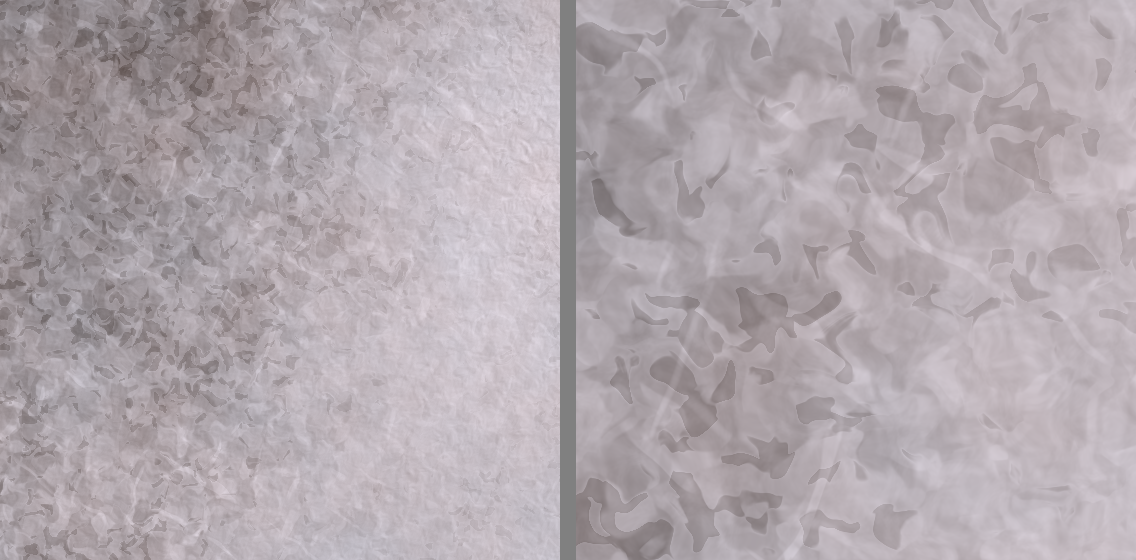
Left, the full canvas; right, a detail of the centre.
Write a three.js fragment shader that draws this texture.

```glsl
varying vec2 vUv;

const vec3 SHADOW_GREY = vec3(0.44, 0.40, 0.40);
const vec3 PALE_LILAC = vec3(0.79, 0.76, 0.79);
const vec3 COOL_SHIFT = vec3(-0.014, 0.004, 0.012);

float hash(vec2 p) {
  return fract(sin(dot(p, vec2(127.1, 311.7))) * 43758.5453);
}

float valueNoise(vec2 p) {
  vec2 cell = floor(p);
  vec2 f = fract(p);
  f = f * f * (3.0 - 2.0 * f);
  float low = mix(hash(cell), hash(cell + vec2(1.0, 0.0)), f.x);
  float high = mix(hash(cell + vec2(0.0, 1.0)), hash(cell + vec2(1.0, 1.0)), f.x);
  return mix(low, high, f.y);
}

float fbm(vec2 p, float gain) {
  float sum = 0.0;
  float total = 0.0;
  float weight = 1.0;
  for (int i = 0; i < 4; i++) {
    sum += weight * valueNoise(p);
    total += weight;
    p = mat2(0.8, 0.6, -0.6, 0.8) * p * 2.03 + 17.3;
    weight *= gain;
  }
  return sum / total;
}

vec2 ragged(vec2 p, float frequency, float amount) {
  vec2 q = p * frequency;
  return p + amount * (vec2(valueNoise(q), valueNoise(q + 41.7)) - 0.5);
}

// Random tone per jittered cell, blended softly across cell borders
float flakeTone(vec2 p, float sharpness) {
  vec2 cell = floor(p);
  float sum = 0.0;
  float total = 0.0;
  for (int y = -1; y <= 1; y++) {
    for (int x = -1; x <= 1; x++) {
      vec2 id = cell + vec2(float(x), float(y));
      vec2 seed = id + 0.15 + 0.7 * vec2(hash(id + 3.1), hash(id + 8.7));
      vec2 d = p - seed;
      float weight = exp(-sharpness * dot(d, d));
      sum += weight * hash(id + 21.4);
      total += weight;
    }
  }
  return sum / total;
}

// Broad light falling from the right, darkest at the upper left
float lighting(vec2 p) {
  float left = mix(0.69, 0.34, smoothstep(0.0, 1.05, p.y));
  float right = mix(0.95, 1.06, smoothstep(0.0, 0.6, p.y));
  right -= 0.12 * smoothstep(0.8, 1.0, p.y);
  float across = smoothstep(0.1, 0.95, p.x - 0.08 * (p.y - 0.5));
  return mix(left, right, across);
}

float grainHeight(vec2 p) {
  return fbm(ragged(p, 60.0, 0.012) * 75.0, 0.55);
}

// Sparse pale slivers running along the given axis
float slivers(vec2 p, vec2 axis, float seed) {
  vec2 q = vec2(dot(p, axis), dot(p, vec2(-axis.y, axis.x)));
  q = ragged(q, 35.0, 0.018);
  float n = valueNoise(q * vec2(13.0, 70.0) + seed);
  return smoothstep(0.83, 0.93, n);
}

void main() {
  vec2 p = vUv;
  float calm = smoothstep(0.3, 0.9, p.x + 0.25 * (0.5 - p.y));
  float cluster = fbm(p * 9.0 + 5.0, 0.5);
  float tone = lighting(p) + 0.3 * (cluster - 0.5) * (1.0 - 0.7 * calm);

  // Mottled flakes, large and small
  vec2 torn = ragged(ragged(p, 45.0, 0.022), 120.0, 0.008);
  float large = flakeTone(torn * 42.0, 14.0);
  float small = flakeTone(torn * 85.0 + 30.0, 11.0);
  tone += (large - 0.5) * mix(0.34, 0.09, calm);
  tone += (small - 0.5) * mix(0.2, 0.1, calm);

  // Dark chips gathered into loose groups
  float chip = 0.6 * small + 0.4 * fbm(torn * 48.0 + 70.0, 0.5);
  float chipLimit = mix(0.63, 0.75, calm) + 0.5 * (cluster - 0.5);
  tone -= mix(0.34, 0.16, calm) * smoothstep(chipLimit, chipLimit + 0.07, chip);

  // Pale slivers and shallow raised grain
  float pale = max(slivers(p, vec2(0.8, -0.6), 11.0), slivers(p, vec2(0.35, 0.94), 53.0));
  tone += mix(0.17, 0.07, calm) * pale;
  float relief = grainHeight(p) - grainHeight(p + vec2(0.004, 0.003));
  float rough = mix(0.3, 0.5, smoothstep(0.7, 1.0, p.x) * smoothstep(0.3, 0.7, p.y));
  tone += rough * relief;

  // Faint drift between cool and warm greys
  float drift = fbm(p * 7.0 + 90.0, 0.6) - 0.5;
  vec3 color = mix(SHADOW_GREY, PALE_LILAC, clamp(tone, -0.35, 1.25));
  gl_FragColor = vec4(color + COOL_SHIFT * drift * 2.5, 1.0);
}
```
